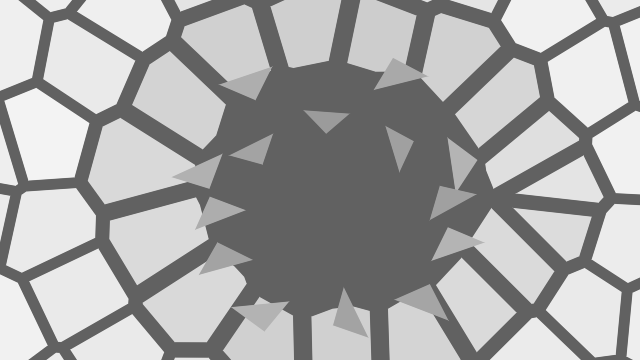
Give the GLSL for this background, as a WebGL 2 fragment shader.

```glsl
#version 300 es
precision highp float;
// A pale wall shattered outwards around a dark hole, with small loose splinters.
// Wall pieces are cellular noise whose seeds lie on wobbling rings;
// splinters are triangles cut from three half planes on an inner ring.
uniform vec2 u_resolution;
out vec4 outColor;

const float TAU = 6.2831853;
const vec2 HOLE_CENTER = vec2(0.521, 0.479);
const float BACKDROP = 0.38;
const int RINGS = 4;
const int SPLINTERS = 14;

vec2 polar(float radius, float angle) {
    return radius * vec2(cos(angle), sin(angle));
}

float hash(float n) {
    return fract(sin(n * 12.9898) * 43758.5453);
}

// Coverage of a shape from its inside distance
float cover(float inside, float pixel) {
    return smoothstep(-0.6 * pixel, 0.6 * pixel, inside);
}

int ringCount(int ring) {
    return ring < 2 ? 17 : 18 + 2 * ring;
}

// Ring 0 holds the empty cells of the hole, rings 1 to 3 the wall
vec2 ringSeed(int ring, int index) {
    float i = float(index);
    float a = 0.122 + TAU * i / float(ringCount(ring));
    float bump = sin(i * 2.4 + float(ring));
    if (ring < 2) {
        // Seeds crowd together at the lower right
        float bent = a - 0.05 - 0.3 * sin(a) - 0.12 * sin(2.0 * a);
        if (ring == 0) return polar(0.2 + 0.02 * cos(a) + 0.02 * bump, bent + 0.12 * bump);
        return polar(0.514 + 0.046 * cos(a) + 0.058 * cos(2.0 * a) + 0.02 * bump, bent);
    }
    float radius = ring == 2 ? 0.752 + 0.07 * cos(2.0 * a) : 0.99;
    return polar(radius + 0.025 * bump, a + 0.04 * sin(i * 4.1));
}

// Returns brightness and coverage of the wall piece under p
vec2 wall(vec2 p, float pixel) {
    vec2 home = vec2(0.0);
    int homeRing = 0;
    float nearest = 1e5;
    for (int ring = 0; ring < RINGS; ring++) {
        for (int i = 0; i < ringCount(ring); i++) {
            vec2 seed = ringSeed(ring, i);
            float d = dot(p - seed, p - seed);
            if (d < nearest) {
                nearest = d;
                home = seed;
                homeRing = ring;
            }
        }
    }
    if (homeRing == 0) return vec2(BACKDROP, 0.0);

    // Distance to the closest straight border of the cell
    float border = 1e5;
    for (int ring = 0; ring < RINGS; ring++) {
        for (int i = 0; i < ringCount(ring); i++) {
            vec2 seed = ringSeed(ring, i);
            vec2 across = seed - home;
            if (dot(across, across) > 1e-6) {
                border = min(border, dot(0.5 * (seed + home) - p, normalize(across)));
            }
        }
    }
    float outward = clamp((length(home) - 0.45) / 0.35, 0.0, 1.0);
    float gap = mix(0.026, 0.015, outward);
    float tone = mix(0.82, 0.935, outward) + 0.018 * sin(home.x * 31.0 + home.y * 17.0);
    return vec2(tone, cover(border - gap, pixel));
}

// Inside distance of a skewed triangle
float triangle(vec2 p, float size, float turn, float skew) {
    float inside = 1e5;
    for (int side = 0; side < 3; side++) {
        float s = float(side);
        float angle = turn + s * TAU / 3.0 + skew * sin(s * 2.0);
        inside = min(inside, size - dot(p, polar(1.0, angle)));
    }
    return inside;
}

float splinters(vec2 p, float shade, float pixel) {
    for (int i = 0; i < SPLINTERS; i++) {
        float n = float(i);
        float a = 0.297 + TAU * n / float(SPLINTERS);
        float radius = i % 2 == 0 ? 0.365 : 0.3 - 0.115 * sin(a);
        vec2 center = polar(radius, a - 0.19 * sin(2.0 * a));
        float size = 0.02 + 0.03 * radius;
        float inside = triangle(p - center, size, TAU * hash(n + 3.0), 0.35);
        float tone = 0.56 + 0.3 * radius + 0.08 * (hash(n + 40.0) - 0.5);
        shade = mix(shade, tone, cover(inside, pixel));
    }
    return shade;
}

void main() {
    float pixel = 1.0 / u_resolution.y;
    vec2 p = (gl_FragCoord.xy - HOLE_CENTER * u_resolution) * pixel;
    vec2 piece = wall(p, pixel);
    float shade = mix(BACKDROP, piece.x, piece.y);
    shade = splinters(p, shade, pixel);
    outColor = vec4(vec3(shade), 1.0);
}
```
